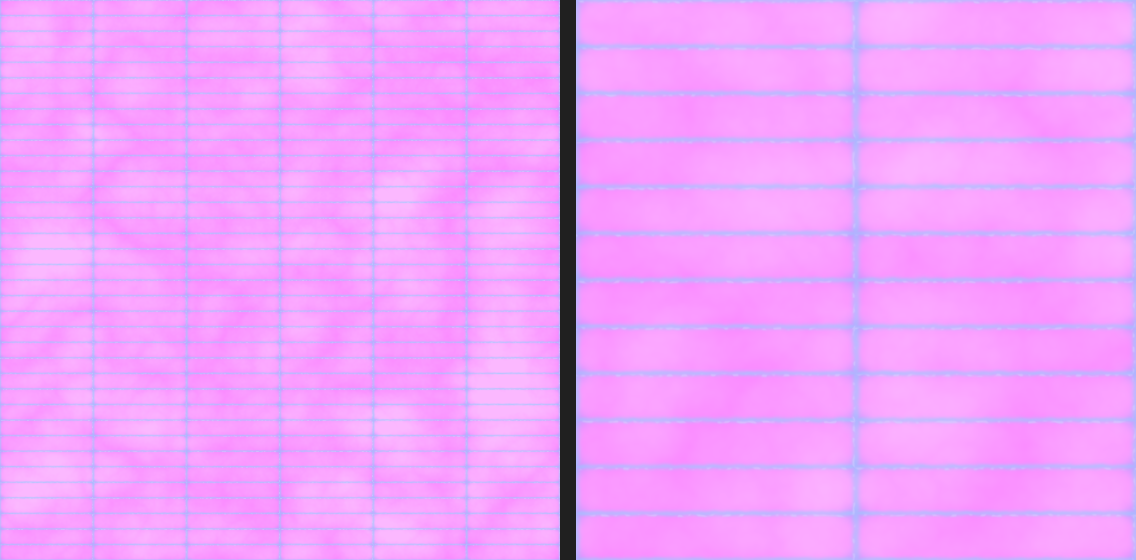
Left: the whole. Right: its middle third, enlarged.
This texture map is drawn by a Shadertoy shader. Its source:

```glsl
// Pink wall of long, flat tiles: 6 across and 36 down, with thin blue joints.
// Folded gradient noise clouds the glaze; the joints are soft distance bands,
// roughened by fine noise and edged with pale flecks.

const vec2 TILES = vec2(6.0, 36.0);
const vec3 GLAZE_DEEP = vec3(0.98, 0.55, 1.0);
const vec3 GLAZE_PALE = vec3(0.985, 0.72, 1.0);
const vec3 JOINT_BLUE = vec3(0.58, 0.80, 1.0);
const vec3 FLECK_PALE = vec3(0.84, 0.84, 1.0);
const vec3 CORNER_VIOLET = vec3(0.66, 0.58, 1.0);

float hash(vec2 p) {
    vec3 q = fract(vec3(p.xyx) * 0.1031);
    q += dot(q, q.yzx + 33.33);
    return fract((q.x + q.y) * q.z);
}

// Slope contribution of one lattice corner, wrapped to the period.
float cornerSlope(vec2 cell, vec2 offset, vec2 period, float seed) {
    float angle = 6.2832 * hash(mod(cell, period) + seed);
    return dot(vec2(cos(angle), sin(angle)), offset);
}

// Gradient noise that repeats at the canvas edges.
float noise(vec2 uv, vec2 period, float seed) {
    vec2 p = uv * period;
    vec2 i = floor(p);
    vec2 f = p - i;
    vec2 u = f * f * f * (f * (f * 6.0 - 15.0) + 10.0);
    vec2 e = vec2(1.0, 0.0);
    float low = mix(cornerSlope(i, f, period, seed),
                    cornerSlope(i + e, f - e, period, seed), u.x);
    float high = mix(cornerSlope(i + e.yx, f - e.yx, period, seed),
                     cornerSlope(i + 1.0, f - 1.0, period, seed), u.x);
    return mix(low, high, u.y);
}

// Folded octaves: broad pale patches parted by soft dark creases.
float clouds(vec2 uv) {
    float sum = 0.0;
    float weight = 1.0;
    vec2 period = vec2(5.0);
    for (int octave = 0; octave < 5; octave++) {
        float n = noise(uv, period, 17.0 * float(octave) + 3.0);
        sum += weight * (sqrt(n * n + 0.0006) - 0.024);
        weight *= 0.5;
        period *= 2.0;
    }
    return sum + 0.15 * noise(uv, vec2(3.0), 91.0);
}

// Signed distance to the nearest joint on each axis, in canvas units.
vec2 jointOffset(vec2 uv) {
    return (fract(uv * TILES + 0.5) - 0.5) / TILES;
}

vec2 softBand(vec2 offset, vec2 width) {
    vec2 t = offset / width;
    return exp(-t * t);
}

void mainImage(out vec4 fragColor, in vec2 fragCoord) {
    vec2 uv = fragCoord / iResolution.xy;
    float pixel = 1.0 / min(iResolution.x, iResolution.y);

    // Slightly uneven joints
    vec2 wobble = vec2(noise(uv, vec2(160.0), 5.0), noise(uv, vec2(160.0), 41.0));
    vec2 offset = jointOffset(uv) + 0.0007 * wobble;

    // Clouded glaze, deeper toward the tile edges
    vec2 edge = softBand(offset, vec2(0.007, 0.005));
    float tone = 0.07 + 1.55 * clouds(uv);
    tone += 0.05 * noise(uv, vec2(190.0), 63.0);
    tone -= 0.14 * max(edge.x, edge.y);
    vec3 color = mix(GLAZE_DEEP, GLAZE_PALE, clamp(tone, 0.0, 1.0));

    // Violet bloom where joints cross
    color = mix(color, CORNER_VIOLET, 0.5 * edge.x * edge.y);

    // Blue joints, with strength that drifts a little along their length
    vec2 width = max(vec2(0.0024, 0.0017), vec2(0.6 * pixel));
    vec2 band = softBand(offset, width);
    float strength = 0.54 + 0.16 * noise(uv, vec2(70.0), 29.0);
    color = mix(color, JOINT_BLUE, strength * max(band.x, band.y));

    // Broken pale fringe along one side of each joint
    vec2 fringe = softBand(offset + vec2(0.0012), max(vec2(0.0008), vec2(0.5 * pixel)));
    float flecks = smoothstep(-0.05, 0.35, noise(uv, vec2(230.0), 77.0));
    color = mix(color, FLECK_PALE, 0.4 * flecks * max(fringe.x, fringe.y));

    fragColor = vec4(color, 1.0);
}
```
